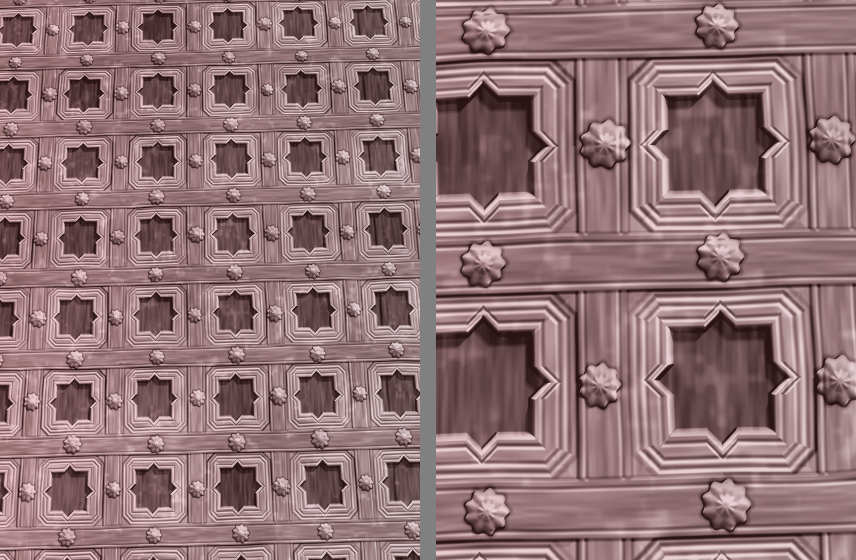
Left: the whole. Right: its middle third, enlarged.
Give the GLSL for this texture, as a Shadertoy shader.

```glsl
// Weathered carved wooden door: a grid of notched square recesses, moulded frames and studded rails.

// Grid layout, in units of canvas height (y measured downward)
const float FIRST_ROW = 0.0456, ROW_STEP = 0.1109, ROW_GROWTH = 0.00441;
const float MID_COLUMN = 0.409, COLUMN_LEAN = 0.022;
const float COLUMN_STEP = 0.1255, COLUMN_SPREAD = 0.0305, ROW_TILT = 0.025;

// Carving, in units of one cell
const float RECESS = 0.225, NOTCH = 0.065, DEPTH = -0.085;
const float FRAME = 0.385, CHAMFER = 0.1;
const float POST = 0.108, RAIL = 0.12, STUD = 0.09;
const float SPLIT_COLUMN = 2.0, SPLIT_X = -0.15;

// Light and paint
const vec2 LIGHT = vec2(0.5, 0.86);
const float LIGHT_SLOPE = 1.25;
const vec3 SHADE = vec3(0.16, 0.075, 0.075);
const vec3 PAINT = vec3(0.60, 0.475, 0.485);
const vec3 PALE = vec3(0.90, 0.82, 0.83);

float hash(vec2 p) {
    vec3 q = fract(p.xyx * 0.1031);
    q += dot(q, q.yzx + 33.33);
    return fract((q.x + q.y) * q.z);
}

float noise(vec2 p) {
    vec2 i = floor(p), f = fract(p);
    f = f * f * (3.0 - 2.0 * f);
    return mix(mix(hash(i), hash(i + vec2(1, 0)), f.x),
               mix(hash(i + vec2(0, 1)), hash(i + vec2(1, 1)), f.x), f.y);
}

float groove(float d, float width) { return 1.0 - smoothstep(0.0, width, abs(d)); }
float inside(float d, float width) { return 1.0 - smoothstep(-width, width, d); }

// Returns height, paint tone and grain direction (0 along x, 1 along y)
vec3 carve(vec2 g) {
    vec2 id = round(g), p = g - id, a = abs(p), border = 0.5 - a;

    // Moulded frame with chamfered corners
    vec2 shift = 0.024 * (vec2(hash(id + 20.0), hash(id + 50.0)) - 0.5);
    vec2 b = abs(p + shift + vec2(0.012, 0.0));
    float star = max(b.x, b.y) - RECESS - max(0.0, NOTCH - min(b.x, b.y));
    float edge = min(FRAME - max(a.x, a.y), (2.0 * FRAME - CHAMFER - a.x - a.y) * 0.707);
    float h = 0.035 - 0.014 * groove(edge - 0.035, 0.018)
            - 0.012 * groove(edge - 0.072, 0.016) - 0.012 * groove(star - 0.028, 0.015);
    float gap = hash(id * 3.0 + sign(p) + 70.0);
    float tone = 0.71 - mix(0.12, 0.6, gap * gap) * groove(edge, 0.017);
    float grain = step(a.y, a.x);

    // Sunken panel, cracked along one column
    float sunk = 1.0 - smoothstep(-0.03, 0.0, star);
    h = mix(h, DEPTH, sunk);
    float panel = 0.31 + 0.13 * (hash(id + 9.0) - 0.5);
    if (id.x == SPLIT_COLUMN) panel -= 0.28 * groove(p.x - SPLIT_X, 0.022);
    tone = mix(tone, panel, sunk);
    grain = mix(grain, 1.0, sunk);

    // Posts stand between unbroken horizontal rails
    float post = inside(border.x - POST, 0.008);
    float postHeight = 0.048 - 0.012 * groove(border.x - 0.075, 0.014);
    h = mix(h, postHeight, post);
    tone = mix(tone, 0.63, post) - 0.28 * groove(border.x - POST, 0.014);
    float rail = inside(border.y - RAIL, 0.008);
    h = mix(h, 0.052 - 0.009 * groove(border.y - 0.085, 0.014), rail);
    tone = mix(tone, 0.59, rail) - 0.25 * groove(border.y - RAIL, 0.014);
    grain = mix(mix(grain, 1.0, post), 0.0, rail);

    // Lobed studs at the middle of each post and rail section
    vec2 site = a.x > a.y ? vec2(sign(p.x) * 0.5, 0.0) : vec2(0.0, sign(p.y) * 0.5);
    vec2 key = (id + site) * 2.0;
    vec2 d = p - site - 0.03 * (vec2(hash(key + 31.0), hash(key + 87.0)) - 0.5);
    float radius = STUD * (0.92 + 0.2 * hash(key)) * (1.0 + 0.08 * cos(9.0 * atan(d.y, d.x)));
    float r = length(d) / radius;
    float dome = sqrt(max(0.0, 1.0 - r * r));
    h += 0.07 * dome + 0.025 * inside(r - 0.3, 0.2);
    tone = mix(tone, 0.56 + 0.1 * dome, inside(r - 1.0, 0.1)) - 0.2 * groove(r - 1.05, 0.2);
    return vec3(h, tone, grain);
}

// Canvas position to grid position; cell centres lie on whole numbers
vec2 toGrid(vec2 c) {
    float y = c.y + ROW_TILT * (c.x - 0.417) - FIRST_ROW;
    float row = (sqrt(ROW_STEP * ROW_STEP + 4.0 * ROW_GROWTH * y) - ROW_STEP) / (2.0 * ROW_GROWTH);
    float fall = c.y - FIRST_ROW;
    float column = (c.x - MID_COLUMN - COLUMN_LEAN * fall) / (COLUMN_STEP + COLUMN_SPREAD * fall);
    return vec2(column, -row);
}

vec3 shade(vec2 c) {
    vec2 g = toGrid(c);
    g += 0.012 * (vec2(noise(g * 3.0 + 40.0), noise(g * 3.0 + 80.0)) - 0.5);
    vec3 s = carve(g);

    // Relief lighting and cast shadow
    vec2 e = vec2(0.008, 0.0);
    vec2 slope = (vec2(carve(g + e.xy).x, carve(g + e.yx).x) - s.x) / e.x;
    float tone = s.y + clamp(-0.36 * dot(slope, LIGHT), -0.34, 0.3);
    float blocked = 0.0;
    for (int i = 1; i <= 8; i++) {
        float reach = 0.012 * float(i);
        blocked = max(blocked, carve(g + LIGHT * reach).x - s.x - reach * LIGHT_SLOPE);
    }
    tone *= 1.0 - 0.62 * smoothstep(0.0, 0.03, blocked);

    // Wood grain, dusty wear and broad fading
    vec2 w = g + 30.0;
    float across = noise(w * vec2(5.0, 42.0)) + 0.6 * noise(w * vec2(9.0, 75.0));
    float along = noise(w * vec2(42.0, 5.0)) + 0.6 * noise(w * vec2(75.0, 9.0));
    tone += 0.2 * (mix(across, along, s.z) - 0.8);
    tone += 0.16 * smoothstep(0.62, 0.95, noise(w * 7.0) * 0.6 + noise(w * 23.0) * 0.4);
    tone += 0.12 * (noise(w * 1.3) - 0.5) + 0.07 * (c.y - 0.5);

    vec3 paint = mix(SHADE, PAINT, clamp(tone / 0.6, 0.0, 1.0));
    paint = mix(paint, PALE, clamp((tone - 0.6) / 0.4, 0.0, 1.0));
    return paint * mix(vec3(1.03, 0.97, 0.98), vec3(0.98, 1.0, 1.0), c.x / 0.75);
}

void mainImage(out vec4 fragColor, in vec2 fragCoord) {
    // Average four samples per pixel
    vec3 sum = vec3(0.0);
    for (int i = 0; i < 4; i++) {
        vec2 c = (fragCoord + vec2(i % 2, i / 2) * 0.5 - 0.25) / iResolution.y;
        sum += shade(vec2(c.x, 1.0 - c.y));
    }
    fragColor = vec4(sum / 4.0, 1.0);
}
```
